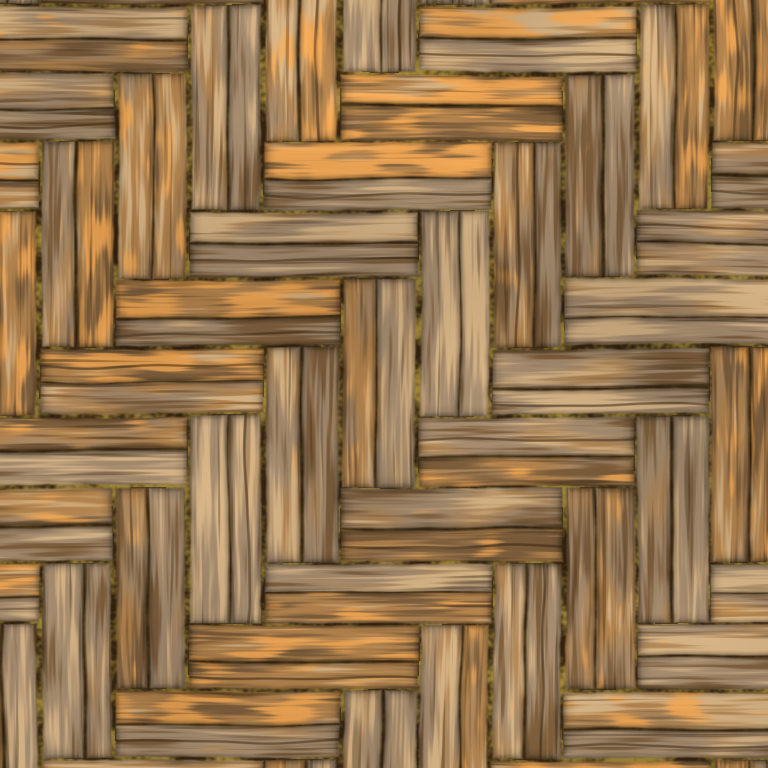
This texture is drawn by a three.js fragment shader. Its source:

```glsl
varying vec2 vUv;

const vec2 CELL = vec2(0.0971, 0.0892);
const vec2 ORIGIN = vec2(0.052, 0.006);
const float SPAN = 3.0;

const vec3 GREY_BROWN = vec3(0.58, 0.49, 0.39);
const vec3 TAN = vec3(0.63, 0.46, 0.27);
const vec3 PALE = vec3(0.75, 0.63, 0.47);
const vec3 UMBER = vec3(0.44, 0.33, 0.21);
const vec3 AMBER = vec3(0.87, 0.60, 0.30);
const vec3 SHADOW = vec3(0.18, 0.12, 0.05);
const vec3 OLIVE = vec3(0.58, 0.49, 0.20);

float hash(vec2 p) {
  vec3 q = fract(vec3(p.xyx) * 0.1031);
  q += dot(q, q.yzx + 33.33);
  return fract((q.x + q.y) * q.z);
}

float cornerDot(vec2 corner, vec2 offset) {
  float angle = 6.2832 * hash(corner);
  return dot(vec2(cos(angle), sin(angle)), offset);
}

float gradientNoise(vec2 p) {
  vec2 i = floor(p);
  vec2 f = p - i;
  vec2 w = f * f * f * (f * (f * 6.0 - 15.0) + 10.0);
  vec2 e = vec2(0.0, 1.0);
  float low = mix(cornerDot(i, f), cornerDot(i + e.yx, f - e.yx), w.x);
  float high = mix(cornerDot(i + e, f - e), cornerDot(i + e.yy, f - e.yy), w.x);
  return mix(low, high, w.y);
}

float bump(float x, float center, float width) {
  float d = (x - center) / width;
  return exp(-d * d);
}

// Long fibres, weathered tones and worn amber patches; p = (along, across)
vec3 wood(vec2 p, float warmth, float tone) {
  float broad = gradientNoise(p * vec2(0.8, 3.0));
  float fibre = gradientNoise(p * vec2(0.5, 10.0));
  float fine = gradientNoise(p * vec2(1.2, 23.0) + 40.0);
  float light = broad * 0.6 + fibre * 0.55 + fine * 0.4 + tone;
  vec3 color = mix(GREY_BROWN, TAN, smoothstep(0.25, 0.6, warmth + broad * 0.5));
  color = mix(color, PALE, smoothstep(0.02, 0.42, light));
  color = mix(color, UMBER, smoothstep(0.04, 0.45, -light));
  float worn = warmth + 0.75 * gradientNoise(p * vec2(1.4, 5.0) + 70.0) + 0.3 * fine;
  color = mix(color, AMBER, 0.85 * smoothstep(0.66, 0.98, worn));
  float crack = smoothstep(0.25, 0.5, gradientNoise(p * vec2(0.45, 14.0) + 20.0));
  return mix(color, SHADOW, 0.35 * crack);
}

// Dark crevices with fuzzy olive fibre
vec3 crevice(vec2 p) {
  float fuzz = gradientNoise(p * 2.5) + 0.4 * gradientNoise(p * 14.0);
  return mix(SHADOW, OLIVE, smoothstep(-0.45, 0.55, fuzz));
}

// One woven strip made from two splints
vec3 strip(float along, float across, vec2 id, float upright, vec3 gapColor) {
  vec2 grain = vec2(along, across) + id * vec2(7.3, 5.7) + upright * 91.0;
  vec2 seed = id + 50.0 + upright * 37.0;
  float sway = 0.04 * gradientNoise(vec2(along * 0.8, hash(seed) * 60.0));
  float roughness = 0.02 * gradientNoise(vec2(along * 4.0, grain.y * 3.0));
  float split = mix(0.44, 0.6, hash(seed + 3.0)) + sway;
  float side = step(split, across);
  float outer = mix(0.0, 0.035, hash(seed + side * 11.0)) + 0.008 * upright;
  float outerEdge = min(across, 1.0 - across) - outer + roughness;
  float innerEdge = abs(across - split) - mix(0.002, 0.018, hash(seed + 19.0)) + roughness * 0.5;
  float endEdge = min(along, SPAN - along) - 0.005 + roughness;
  float edge = min(min(outerEdge, innerEdge), endEdge);

  float warmth = hash(seed + side * 23.0 + 5.0) * 0.72;
  warmth += mix(mix(0.24, -0.08, side), 0.02, upright);
  float tone = 0.5 * (hash(seed + side * 31.0 + 9.0) - 0.45);
  tone += (1.0 - upright) * mix(0.06, -0.08, side);
  vec3 color = wood(grain + side * 13.0, warmth, tone);

  // Rounded sides, shaded ends and a thin secondary seam
  color *= mix(0.76, 1.03, smoothstep(0.0, 0.09, edge));
  color *= mix(0.86, 1.0, smoothstep(0.0, 0.2, endEdge));
  float seamCenter = split + mix(-0.24, 0.24, step(0.5, hash(seed + 41.0))) + sway;
  float seam = 1.0 - smoothstep(0.005, 0.03, abs(across - seamCenter));
  color = mix(color, SHADOW, 0.5 * seam * step(0.55, hash(seed + 47.0)));

  vec3 slit = mix(gapColor, SHADOW, step(innerEdge, outerEdge) * 0.8);
  return mix(slit, color, smoothstep(-0.016, 0.028, edge));
}

void main() {
  // Slightly uneven hand weaving, rows counted downwards
  vec2 p = vec2(vUv.x, 1.0 - vUv.y);
  p -= vec2(0.008 * bump(p.x, 0.56, 0.12), 0.014 * bump(p.y, 0.72, 0.08));
  vec2 grid = (p - ORIGIN) / CELL;
  grid += 0.05 * vec2(gradientNoise(grid.yx * 0.4), gradientNoise(grid * 0.4 + 30.0));
  vec2 cell = floor(grid);
  vec2 local = grid - cell;

  // Three-over, three-under twill stepping one column per row
  float diagonal = cell.x + cell.y + 1.0;
  float phase = mod(diagonal, 2.0 * SPAN);
  float repeat = floor(diagonal / (2.0 * SPAN));
  float upright = step(SPAN - 0.5, phase);
  float along = phase - SPAN * upright + mix(local.x, local.y, upright);
  float across = mix(local.y, local.x, upright);
  vec2 id = vec2(mix(cell.y, cell.x, upright), repeat);

  vec3 color = strip(along, across, id, upright, crevice(grid));
  color *= 1.04 + 0.16 * gradientNoise(vUv * 4.0);
  gl_FragColor = vec4(color, 1.0);
}
```
